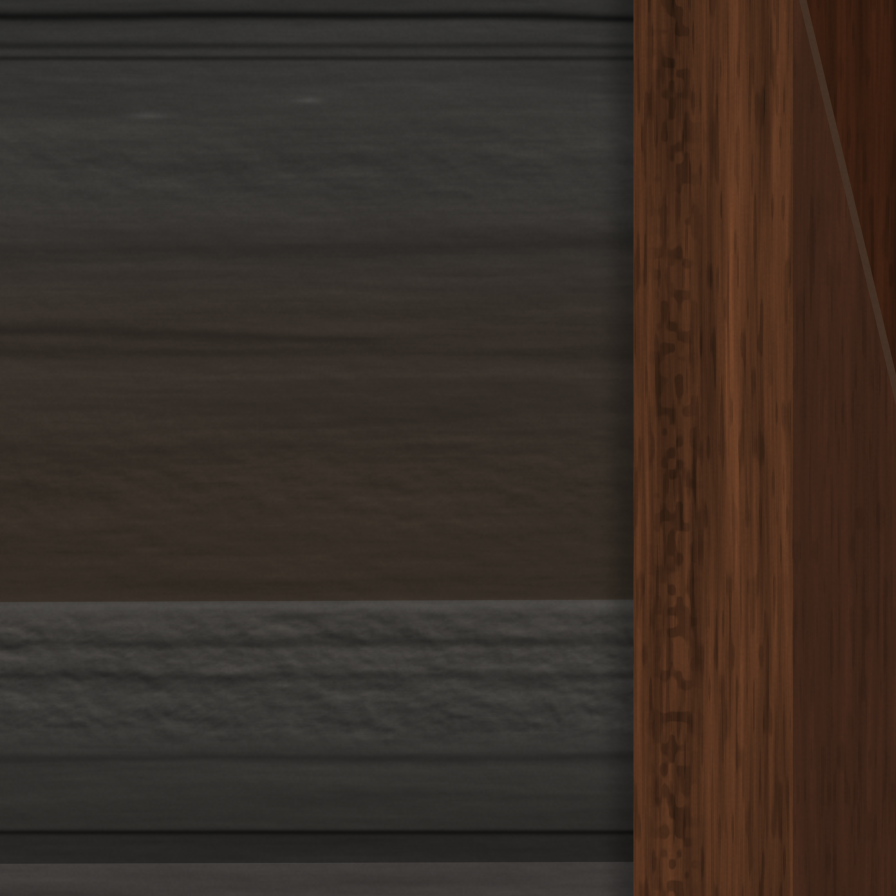
This texture is drawn by a Shadertoy shader. Its source:

```glsl
// Dark weathered plank with horizontal mouldings, beside a warm upright post
// and a shaded side board cut by a thin slanted edge. Colour bands are blended
// by height; stretched value noise gives the grain and embossed relief.

float hash(vec2 p) {
    vec3 q = fract(vec3(p.xyx) * 0.1031);
    q += dot(q, q.yzx + 33.33);
    return fract((q.x + q.y) * q.z);
}

float noise(vec2 p) {
    vec2 i = floor(p), f = fract(p);
    f = f * f * (3.0 - 2.0 * f);
    return mix(mix(hash(i), hash(i + vec2(1, 0)), f.x),
               mix(hash(i + vec2(0, 1)), hash(i + vec2(1, 1)), f.x), f.y);
}

float fbm(vec2 p) {
    float sum = 0.0, amp = 0.5;
    for (int i = 0; i < 4; i++) {
        sum += amp * noise(p);
        p = p * 2.03 + 17.3;
        amp *= 0.5;
    }
    return sum;
}

// Soft horizontal groove centred on a height
float groove(float y, float centre, float width) {
    float d = (y - centre) / width;
    return exp(-d * d);
}

// Difference of two nearby heights, as if lit from above
float relief(vec2 p) {
    p += 0.6 * vec2(fbm(p * 0.3), fbm(p * 0.3 + 9.0));
    return fbm(p) - fbm(p + vec2(0.12, 0.35));
}

vec3 plank(vec2 uv, float px) {
    float y = uv.y + 0.012 * (fbm(vec2(uv.x * 4.0, uv.y * 9.0)) - 0.5);

    // Broad colour bands, from the foot to the top
    vec3 col = mix(vec3(0.185, 0.178, 0.168), vec3(0.225, 0.218, 0.208), smoothstep(0.09, 0.2, y));
    col = mix(col, vec3(0.245, 0.235, 0.222), smoothstep(0.2, 0.31, y));
    vec3 upper = mix(vec3(0.205, 0.175, 0.145), vec3(0.212, 0.185, 0.163), smoothstep(0.36, 0.64, y));
    upper = mix(upper, vec3(0.222, 0.214, 0.204), smoothstep(0.62, 0.8, y));
    upper = mix(upper, vec3(0.205, 0.202, 0.197), smoothstep(0.86, 0.96, y));
    float ledge = 0.328 + 0.004 * uv.x;
    col = mix(col, upper, smoothstep(-px, px, uv.y - ledge));

    // Lit ledge, bottom recess and the lower plank
    col += 0.035 * groove(uv.y, ledge - 0.006, 0.006);
    col = mix(vec3(0.15, 0.145, 0.138), col, smoothstep(0.066, 0.076, uv.y));
    float foot = 0.036 + 0.003 * uv.x;
    col = mix(vec3(0.235, 0.222, 0.215), col, smoothstep(-px, px, uv.y - foot));

    // Long grain and broad streaks
    float streak = fbm(vec2(uv.x * 2.5, y * 55.0));
    float fine = fbm(vec2(uv.x * 12.0 + 4.0, y * 190.0));
    col *= 1.0 + 0.24 * (streak - 0.47) + 0.12 * (fine - 0.47);

    // Hammered relief, strongest below the ledge
    float rough = 0.18 + 0.75 * smoothstep(0.16, 0.19, y) * (1.0 - smoothstep(0.3, 0.33, y));
    rough += 0.25 * groove(y, 0.45, 0.07) + 0.28 * groove(y, 0.81, 0.04);
    col *= 1.0 + 0.65 * rough * relief(uv * vec2(34.0, 68.0));

    // Dark grooves, drooping to the left, and moulding lines
    col *= 1.0 - 0.17 * groove(y, 0.715 + 0.025 * uv.x, 0.014);
    col *= 1.0 - 0.14 * groove(y, 0.632 - 0.03 * uv.x, 0.006) * (1.0 - smoothstep(0.35, 0.5, uv.x));
    col *= 1.0 - 0.12 * groove(y, 0.605, 0.008);
    col *= 1.0 - 0.22 * groove(y, 0.283, 0.006);
    col *= 1.0 - 0.18 * groove(y, 0.247, 0.005);
    col *= 1.0 - 0.20 * groove(y, 0.155, 0.006);
    col *= 1.0 - 0.50 * groove(uv.y, 0.071, 0.003);
    col *= 1.0 - 0.35 * groove(uv.y, 0.935, 0.003);
    col *= 1.0 - 0.25 * groove(uv.y, 0.949, 0.004);
    col *= 1.0 - 0.60 * groove(y, 0.982, 0.005);
    col *= 1.0 - 0.12 * smoothstep(0.982, 0.99, y);

    // Faint worn glints, then shade towards the post
    col += 0.06 * groove(uv.y, 0.871, 0.004) * groove(uv.x, 0.165, 0.022);
    col += 0.05 * groove(uv.y, 0.888, 0.003) * groove(uv.x, 0.345, 0.014);
    return col * (1.0 - 0.28 * smoothstep(0.665, 0.707, uv.x));
}

// Upright grain: wide tone, thin fibres and short dark pores
vec3 uprightWood(vec2 uv, vec3 tone, float contrast) {
    float x = uv.x + 0.004 * noise(vec2(uv.x * 20.0, uv.y * 3.0));
    float wide = fbm(vec2(x * 55.0, uv.y * 1.5));
    float fibre = fbm(vec2(x * 210.0, uv.y * 7.0));
    float pore = smoothstep(0.62, 0.85, noise(vec2(x * 260.0, uv.y * 26.0)));
    return tone * (1.0 + contrast * (0.55 * (wide - 0.47) + 0.5 * (fibre - 0.47) - 0.16 * pore));
}

void mainImage(out vec4 fragColor, in vec2 fragCoord) {
    vec2 uv = fragCoord / iResolution.xy;
    float px = 0.8 / iResolution.y;
    vec3 col = plank(uv, px);

    // Post, with a darker porous band along its left part
    vec3 post = uprightWood(uv, vec3(0.325, 0.197, 0.122), 1.0);
    float band = groove(uv.x, 0.753, 0.022);
    post *= 1.0 - band * (0.08 + 0.22 * smoothstep(0.45, 0.7, noise(uv * vec2(120.0, 85.0))));
    post *= 1.0 - 0.12 * groove(uv.x, 0.836, 0.006);
    col = mix(col, post, smoothstep(-px, px, uv.x - 0.707));

    // Side board and the redder panel beyond its slanted edge
    vec3 side = uprightWood(uv, vec3(0.248, 0.15, 0.102), 0.5);
    float slant = (uv.x - 0.896 - 0.239 * (1.0 - uv.y)) * 0.973;
    vec3 beyond = uprightWood(uv + 3.0, vec3(0.215, 0.115, 0.065), 0.8);
    side = mix(side, beyond, smoothstep(-px, px, slant));
    side = mix(side, vec3(0.27, 0.195, 0.15), 1.0 - smoothstep(0.004 - px, 0.004 + px, abs(slant)));
    col = mix(col, side, smoothstep(-px, px, uv.x - 0.885));

    // Fine surface speckle
    col *= 1.0 + 0.05 * (noise(uv * 400.0) - 0.5);
    fragColor = vec4(col, 1.0);
}
```
